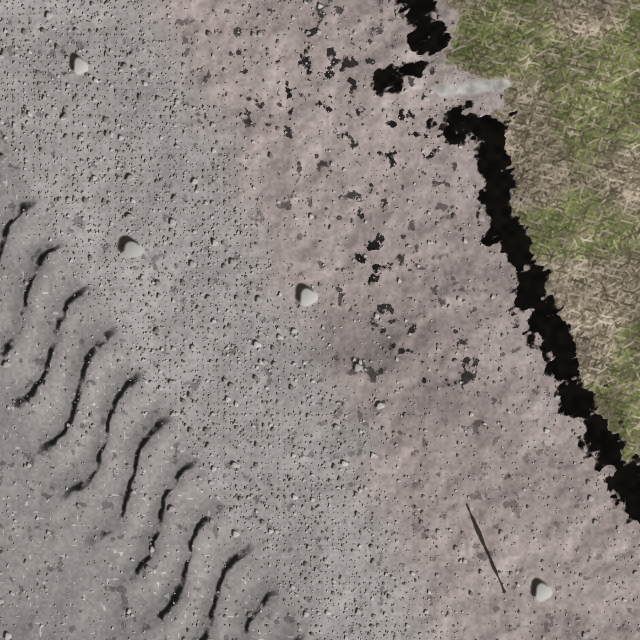
This texture is drawn by a WebGL 1 fragment shader. Its source:

```glsl
precision highp float;
// Aerial view of tyre-marked gravel, lumpy soil and a dry grass bank with a shadowed edge.
uniform vec2 u_resolution;

#define LIGHT vec2(0.7, -0.7)
#define SOIL vec3(0.615, 0.57, 0.555)
#define GRAVEL vec3(0.62, 0.6, 0.592)
#define TRACK vec3(0.555, 0.535, 0.525)
#define SHADOW vec3(0.06, 0.052, 0.045)
#define RUT_STEP vec2(0.042, -0.068)
#define RUT_DIR vec2(0.5, 0.86)
#define GRAVEL_DENSITY 0.55
#define SOIL_DENSITY 0.16

vec2 hash2(vec2 p) {
  vec3 q = fract(p.xyx * vec3(0.1031, 0.103, 0.0973));
  q += dot(q, q.yzx + 33.33);
  return fract((q.xx + q.yz) * q.zy);
}

float noise(vec2 p) {
  vec2 i = floor(p), f = fract(p), e = vec2(0, 1);
  f = f * f * (3.0 - 2.0 * f);
  return mix(mix(hash2(i).x, hash2(i + e.yx).x, f.x),
             mix(hash2(i + e).x, hash2(i + e.yy).x, f.x), f.y);
}

float fbm(vec2 p) {
  float sum = 0.0, amp = 0.5;
  for (int i = 0; i < 5; i++) {
    sum += amp * noise(p);
    p = mat2(1.6, 1.2, -1.2, 1.6) * p + 7.3;
    amp *= 0.5;
  }
  return sum;
}

mat2 rot(float a) { return mat2(cos(a), -sin(a), sin(a), cos(a)); }

float blob(vec2 q, vec2 radius) {
  q /= radius;
  return exp(-dot(q, q));
}

float segment(vec2 p, vec2 a, vec2 b) {
  vec2 d = b - a;
  return length(p - a - d * clamp(dot(p - a, d) / dot(d, d), 0.0, 1.0));
}

float pebble(vec2 q, float r, float seed) {
  q = rot(seed * 6.28) * q;
  q.y *= 1.0 + 0.6 * seed;
  return length(q) - r * (1.0 + 0.13 * cos(3.0 * atan(q.y, q.x + 1e-5) + seed * 20.0));
}

// One lit stone with its cast shadow, centred on q = 0
vec3 stone(vec3 c, vec2 q, float r, float seed, vec3 tint) {
  float aa = 0.7 / u_resolution.y + r * 0.12;
  c = mix(c, SHADOW * 2.0, 0.85 * smoothstep(aa, -aa, pebble(q + LIGHT * r * 0.85, r, seed)));
  return mix(c, tint * (1.0 + 0.15 * dot(q, LIGHT) / r), smoothstep(aa, -aa, pebble(q, r, seed)));
}

vec3 scatterStones(vec3 c, vec2 p, float density) {
  float scale = 118.0;
  for (int i = 0; i < 7; i++) {
    float k = float(i);
    vec2 g = p * scale + k * 13.37;
    vec2 a = hash2(floor(g) + k * 31.0), b = hash2(floor(g) + 91.0);
    vec2 q = (fract(g) - 0.5 - (b - 0.5) * 0.35) / scale;
    vec3 tint = mix(vec3(0.5, 0.47, 0.45), vec3(0.76, 0.75, 0.74), b.x);
    if (a.x < density * (1.0 - 0.09 * k))
      c = stone(c, q, mix(0.08, 0.2, a.y * a.y) / scale, b.y, tint);
    scale *= 0.8;
  }
  return c;
}

// Dry blades in many directions, greener in patches
vec3 grass(vec2 p) {
  float green = smoothstep(0.42, 0.72, noise(p * 11.0 + 3.0));
  vec3 c = mix(vec3(0.38, 0.34, 0.28), vec3(0.55, 0.5, 0.44), fbm(p * 40.0));
  for (int i = 0; i < 14; i++) {
    float k = float(i);
    vec2 g = rot(k * 2.4) * p * vec2(36, 95) + k * 5.7;
    vec2 r = hash2(floor(g) + k * 17.0), s = hash2(floor(g) + k * 29.0 + 50.0);
    vec2 f = fract(g) - 0.5;
    f.y += (r.x - 0.5) * 0.5 + f.x * f.x * (r.y - 0.5) * 2.0;
    float blade = smoothstep(0.24, 0.06, abs(f.y)) * smoothstep(0.5, 0.25, abs(f.x));
    vec3 tone = mix(vec3(0.27, 0.24, 0.19), vec3(0.78, 0.73, 0.65), s.x);
    tone = mix(tone, vec3(0.42, 0.45, 0.27) * (0.6 + 0.7 * s.x), green * step(0.4, s.y));
    c = mix(c, tone, blade * 0.65);
  }
  return c * (0.82 + 0.35 * noise(p * 22.0));
}

void main() {
  vec2 p = gl_FragCoord.xy / u_resolution;
  float ragged = fbm(p * 45.0) - 0.48, broad = fbm(p * 9.0) - 0.48;

  // Zones: tracks at lower left, a gravel diagonal, then soil
  float soil = smoothstep(-0.06, 0.06, p.x - 0.69 + 0.45 * p.y + broad * 0.16);
  vec2 d = p - vec2(0.176, 0.479), s = RUT_STEP, u = RUT_DIR;
  float det = s.x * u.y - s.y * u.x;
  float n = (d.x * u.y - d.y * u.x) / det, t = (s.x * d.y - s.y * d.x) / det;
  float track = smoothstep(0.035, -0.015, t + broad * 0.04);
  vec3 c = mix(mix(GRAVEL, TRACK, track), SOIL, soil);

  // Surface relief and grain
  float relief = fbm(p * 24.0) - fbm(p * 24.0 + LIGHT * 0.22);
  c *= 0.93 + relief * mix(0.35, 0.85, soil) + noise(p * 240.0) * 0.14 + broad * 0.22;
  c += smoothstep(0.84, 0.97, noise(p * 190.0)) * 0.16 * track;

  // Curved ruts: broken shadows beside rounded ridges
  float saw = fract(n - 0.18 * sin(t * 30.0) + ragged * 0.22 + 0.5) - 0.5;
  float ruts = smoothstep(-0.25, -0.19, t) * smoothstep(0.02, -0.02, t) * smoothstep(-3.7, -3.2, n);
  float rut = smoothstep(0.1, 0.02, abs(saw)) * smoothstep(-0.16, 0.06, ragged + 0.04);
  c *= 1.0 + ruts * (0.1 * cos(6.283 * (saw - 0.42)) - 0.72 * rut);

  // Pits and dark hollows in the rougher soil
  float rough = blob(p - vec2(0.47, 0.87), vec2(0.15)) + blob(p - vec2(0.58, 0.59), vec2(0.06, 0.11))
    + blob(p - vec2(0.68, 0.43), vec2(0.09)) + blob(p - vec2(0.65, 0.78), vec2(0.08));
  rough = min(rough, 1.0) * soil;
  float pit = smoothstep(0.63, 0.72, fbm(p * 62.0) + 0.07 * rough - 0.03);
  c *= 1.0 - 0.8 * pit * mix(0.3, 1.0, rough);
  c *= 1.0 - 0.16 * blob(p - vec2(0.58, 0.46), vec2(0.09, 0.07)) - 0.14 * blob(p - vec2(0.72, 0.37), vec2(0.08, 0.05));

  // Loose stones, a few large ones and a twig
  c = scatterStones(c, p, mix(mix(GRAVEL_DENSITY, 0.1, track), SOIL_DENSITY, soil));
  vec3 pale = vec3(0.73, 0.72, 0.7);
  c = stone(c, p - vec2(0.482, 0.535), 0.014, 0.1, pale);
  c = stone(c, p - vec2(0.208, 0.609), 0.016, 0.5, pale * 0.93);
  c = stone(c, p - vec2(0.126, 0.896), 0.013, 0.3, pale);
  c = stone(c, p - vec2(0.849, 0.074), 0.014, 0.2, pale);
  float twig = segment(p, vec2(0.729, 0.212), vec2(0.788, 0.076)) + ragged * 0.006;
  c = mix(c, SHADOW * 2.0, smoothstep(0.0035, 0.001, twig) * 0.8);

  // Grass bank and the deep shadow under its lip
  float drop = max(0.753 - p.y, 0.0);
  float lip = 0.765 + 0.22 * drop + 0.41 * drop * drop;
  float edge = mix(lip + 0.025, 0.705, smoothstep(0.855, 0.9, p.y));
  c = mix(c, grass(p), smoothstep(-0.006, 0.01, p.x - edge + ragged * 0.07));
  float shade = max(abs(p.x - lip) - 0.026, p.y - 0.8);
  shade = min(shade, segment(p, vec2(0.695, 0.802), vec2(0.775, 0.808)) - 0.02);
  shade = min(shade, segment(p, vec2(0.64, 1.01), vec2(0.672, 0.925)) - 0.026);
  shade = min(shade, segment(p, vec2(0.665, 0.9), vec2(0.595, 0.87)) - 0.01);
  shade += ragged * 0.075 + (noise(rot(0.5) * p * vec2(55, 210)) - 0.5) * 0.014;
  c = mix(c, SHADOW * (0.7 + 0.8 * noise(p * 90.0)), smoothstep(0.005, -0.005, shade));

  // Pale root across the gap
  float root = segment(p, vec2(0.69, 0.857), vec2(0.79, 0.869)) + ragged * 0.02;
  c = mix(c, pale * (1.0 + ragged), smoothstep(0.013, 0.005, root) * 0.85);
  gl_FragColor = vec4(c, 1.0);
}
```
